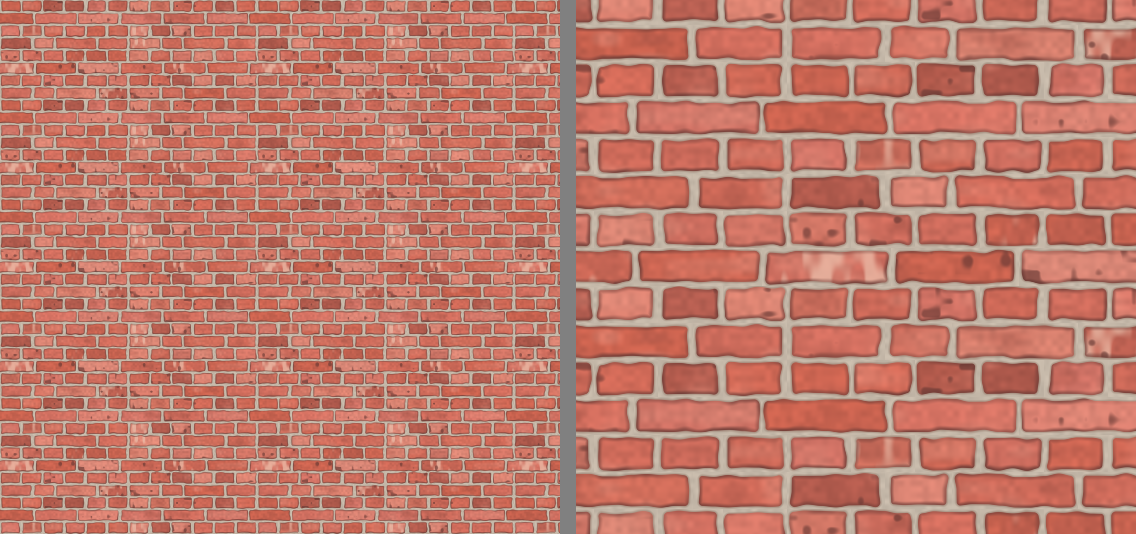
Left: the whole. Right: its middle third, enlarged.
Reproduce this texture procedurally as a WebGL 1 fragment shader.

```glsl
precision highp float;
// Weathered red brick wall: header courses alternating with stretcher and mixed courses.

uniform vec2 u_resolution;

// Layout; lengths are in course heights unless noted
const float COURSES = 43.0;         // courses down the canvas
const float BONDS = 4.358;          // bond widths across the canvas
const float BOND_WIDTH = 10.33;
const vec2 COLOUR_REPEAT = vec2(2.0, 8.0); // bonds, courses
const float HEADERS = 6.0;          // bricks per bond in a header course
const float STRETCHERS = 3.0;       // bricks per bond in a stretcher course
const float STRETCHER_SHIFT = 0.064; // fraction of a bond
const vec3 MIXED_JOINTS = vec3(0.254, 0.428, 0.756); // fractions of a bond
const vec2 JOINT = vec2(0.16, 0.17);
const float JOINT_JITTER = 0.07;
const float CORNER = 0.11;
const float EDGE_WOBBLE = 0.11;
const float RIM_WIDTH = 0.13;

// Colours
const vec3 MORTAR = vec3(0.77, 0.72, 0.66);
const vec3 MORTAR_SHADE = vec3(0.60, 0.49, 0.43);
const vec3 BRICK_ORANGE = vec3(0.80, 0.39, 0.31);
const vec3 BRICK_ROSE = vec3(0.83, 0.46, 0.41);
const vec3 BRICK_PALE = vec3(0.88, 0.56, 0.49);
const vec3 BRICK_DARK = vec3(0.65, 0.33, 0.28);
const vec3 SOOT = vec3(0.40, 0.22, 0.20);
const vec3 SCUFF = vec3(0.92, 0.74, 0.66);

float hash(vec2 p) {
  return fract(sin(dot(p, vec2(127.1, 311.7))) * 43758.5);
}

float noise(vec2 p) {
  vec2 cell = floor(p);
  vec2 f = fract(p);
  f = f * f * (3.0 - 2.0 * f);
  return mix(mix(hash(cell), hash(cell + vec2(1.0, 0.0)), f.x),
             mix(hash(cell + vec2(0.0, 1.0)), hash(cell + 1.0), f.x), f.y);
}

float roundedBox(vec2 p, vec2 halfSize, float radius) {
  vec2 q = abs(p) - halfSize + radius;
  return length(max(q, 0.0)) + min(max(q.x, q.y), 0.0) - radius;
}

// Returns left edge, right edge and index of the brick at t within its bond
vec3 brickSpan(float t, float kind) {
  if (kind > 2.5) {
    vec3 passed = step(MIXED_JOINTS, vec3(t));
    vec3 before = passed * MIXED_JOINTS;
    vec3 after = mix(MIXED_JOINTS, vec3(1.0), passed);
    return vec3(max(before.x, max(before.y, before.z)),
                min(after.x, min(after.y, after.z)), dot(passed, vec3(1.0)));
  }
  float count = kind < 1.5 ? HEADERS : STRETCHERS;
  float index = floor(t * count);
  return vec3(index / count, (index + 1.0) / count, index);
}

vec3 brickColour(vec2 id, vec2 wallId, vec2 grainPos) {
  float shade = hash(id + 3.7);
  vec3 colour = mix(BRICK_ORANGE, BRICK_ROSE, hash(id + 9.1));
  colour = mix(colour, BRICK_DARK, 0.75 * smoothstep(0.82, 0.95, shade));
  colour = mix(colour, BRICK_PALE, 0.7 * smoothstep(0.32, 0.12, shade));

  // Cloudy tone, fine grain and a little unrepeated drift
  float cloud = noise(grainPos * vec2(0.9, 1.7));
  float grain = noise(grainPos * 6.0);
  colour = mix(colour, BRICK_PALE, 0.45 * smoothstep(0.55, 0.95, cloud));
  colour = mix(colour, BRICK_DARK, 0.45 * smoothstep(0.42, 0.05, cloud));
  colour *= 1.0 + 0.12 * (grain - 0.5) + 0.05 * (hash(wallId + 5.3) - 0.5);

  // Pale vertical scuffs on a few bricks, dark pits on others
  float scuff = smoothstep(0.5, 0.85, noise(grainPos * vec2(3.5, 1.2) + 4.0));
  colour = mix(colour, SCUFF, 0.75 * scuff * step(0.93, hash(id + 6.2)));
  float pit = smoothstep(0.76, 0.94, noise(grainPos * 3.0 + 8.0));
  return mix(colour, SOOT, 0.65 * pit * step(0.65, hash(id + 2.4)));
}

void main() {
  vec2 uv = gl_FragCoord.xy / u_resolution;
  float pixel = COURSES / u_resolution.y;
  float down = (1.0 - uv.y) * COURSES;
  float course = floor(down);
  float row = mod(course, COLOUR_REPEAT.y);

  // Course kind: 1 headers, 2 stretchers, 3 mixed
  float kind = mod(row, 2.0) < 0.5 ? 1.0 : (mod(row, 4.0) < 1.5 ? 2.0 : 3.0);
  float across = uv.x * BONDS + (kind == 2.0 ? STRETCHER_SHIFT : 0.0);
  float bond = floor(across);
  float t = across - bond;
  vec3 span = brickSpan(t, kind);
  vec2 id = vec2(mod(bond, COLOUR_REPEAT.x) * HEADERS + span.z, row);
  vec2 wallId = vec2(bond * HEADERS + span.z, course);

  // Brick outline with uneven size and ragged edges
  vec2 local = vec2((t - 0.5 * (span.x + span.y)) * BOND_WIDTH, fract(down) - 0.5);
  vec2 grainPos = local + id * vec2(7.3, 5.9) + 20.0;
  vec2 jitter = vec2(hash(id + 1.3), hash(id + 7.7)) - 0.5;
  vec2 halfSize = 0.5 * (vec2((span.y - span.x) * BOND_WIDTH, 1.0) - JOINT);
  halfSize.x -= JOINT_JITTER * hash(id + 4.6);
  float dist = roundedBox(local - JOINT_JITTER * jitter * vec2(1.0, 0.5), halfSize, CORNER);
  dist += EDGE_WOBBLE * (noise(grainPos * 2.6) - 0.5);

  // Mortar, shaded beside the bricks
  float grit = noise(grainPos * 7.0 + 31.0);
  vec3 mortar = MORTAR * (0.95 + 0.1 * grit);
  mortar = mix(mortar, MORTAR_SHADE, 0.6 * smoothstep(0.07, 0.0, dist));

  // Brick face with a patchy dark rim, heavier at the foot
  vec3 face = brickColour(id, wallId, grainPos);
  float rim = smoothstep(-RIM_WIDTH, 0.0, dist);
  float patchy = 0.25 + 0.55 * noise(grainPos * 1.8 + 13.0) + 0.25 * local.y;
  face = mix(face, SOOT, clamp(rim * patchy, 0.0, 0.8));

  float cover = smoothstep(0.6 * pixel, -0.6 * pixel, dist);
  gl_FragColor = vec4(mix(mortar, face, cover), 1.0);
}
```
